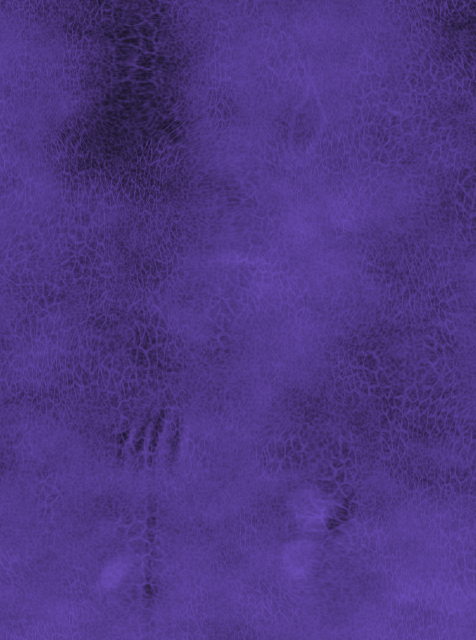
A Shadertoy shader for this texture:

```glsl
const vec3 SHADOW = vec3(0.125, 0.095, 0.200);
const vec3 VIOLET = vec3(0.300, 0.210, 0.510);
const vec3 SHEEN = vec3(0.415, 0.300, 0.715);
const float BASE_TONE = 0.55;
const float CLOUD_AMOUNT = 0.42;
const float MOTTLE_AMOUNT = 0.32;
const float CREASE_AMOUNT = 0.19;
const float GRAIN_AMOUNT = 0.20;
const vec2 CREASE_SCALE = vec2(92.0, 43.0);
const vec2 FINE_SCALE = vec2(150.0, 125.0);

vec2 hash2(vec2 p) {
    vec3 q = fract(p.xyx * vec3(0.1031, 0.1030, 0.0973));
    q += dot(q, q.yzx + 33.33);
    return fract((q.xx + q.yz) * q.zy);
}

float noise(vec2 p) {
    vec2 i = floor(p), f = fract(p);
    f = f * f * (3.0 - 2.0 * f);
    float low = mix(hash2(i).x, hash2(i + vec2(1, 0)).x, f.x);
    float high = mix(hash2(i + vec2(0, 1)).x, hash2(i + vec2(1, 1)).x, f.x);
    return mix(low, high, f.y);
}

float fbm(vec2 p) {
    float sum = 0.0, weight = 0.5;
    for (int k = 0; k < 5; k++) {
        sum += weight * noise(p);
        p = mat2(0.8, 0.6, -0.6, 0.8) * p * 2.03 + 7.3;
        weight *= 0.52;
    }
    return sum;
}

// Distance to the nearest border between jittered cells
float cellBorder(vec2 p) {
    vec2 cell = floor(p), f = fract(p), nearest = vec2(0.0);
    float best = 9.0, border = 9.0;
    for (int y = -1; y <= 1; y++)
    for (int x = -1; x <= 1; x++) {
        vec2 g = vec2(x, y);
        vec2 r = g + hash2(cell + g) - f;
        if (dot(r, r) < best) { best = dot(r, r); nearest = r; }
    }
    for (int y = -2; y <= 2; y++)
    for (int x = -2; x <= 2; x++) {
        vec2 g = vec2(x, y);
        vec2 r = g + hash2(cell + g) - f, d = r - nearest;
        if (dot(d, d) > 0.0001) border = min(border, dot(0.5 * (r + nearest), normalize(d)));
    }
    return border;
}

// Soft ellipse leaning right by tilt; edge near 1 gives a firm rim
float patchMask(vec2 p, vec2 centre, vec2 radius, float tilt, float edge) {
    p -= centre;
    p = mat2(cos(tilt), sin(tilt), -sin(tilt), cos(tilt)) * p;
    return 1.0 - smoothstep(edge, 1.3, length(p / radius));
}

// Broad stains and worn areas
float stains(vec2 p) {
    vec2 w = p + 0.12 * (vec2(fbm(p * 6.0), fbm(p * 6.0 + 31.0)) - 0.5);
    float band = exp(-pow((w.x - 0.215) / 0.105, 2.0)) * smoothstep(0.08, 0.45, w.y);
    float tone = -0.24 * band;
    tone -= 0.15 * patchMask(w, vec2(0.22, 0.83), vec2(0.15, 0.17), 0.0, 0.0);
    tone -= 0.24 * patchMask(w, vec2(0.74, 1.0), vec2(0.13, 0.13), 0.0, 0.0);
    tone -= 0.15 * patchMask(w, vec2(0.03, 1.0), vec2(0.25, 0.11), 0.0, 0.0);
    tone -= 0.11 * patchMask(w, vec2(0.59, 0.46), vec2(0.16, 0.22), 0.3, 0.0);
    tone += 0.12 * (1.0 - smoothstep(0.0, 0.38, w.y));
    tone += 0.10 * patchMask(w, vec2(0.50, 0.72), vec2(0.17, 0.25), 0.0, 0.0);
    tone += 0.10 * patchMask(w, vec2(0.36, 0.38), vec2(0.09, 0.17), 0.0, 0.0);
    return tone;
}

// Gouges, rubbed spots and pale scars
float marks(vec2 p) {
    vec2 w = p + 0.022 * (vec2(fbm(p * 23.0), fbm(p * 23.0 + 17.0)) - 0.5);
    float tone = 0.0;
    for (int k = 0; k < 4; k++) {
        float n = float(k);
        vec2 c = vec2(0.195 + 0.026 * n, 0.315 - 0.012 * mod(n, 2.0));
        tone -= 0.22 * patchMask(w, c, vec2(0.009, 0.058), 0.2, 0.1);
        tone += 0.18 * patchMask(w, c + vec2(0.013, 0.005), vec2(0.007, 0.032), 0.15, 0.1);
    }
    tone -= 0.18 * patchMask(w, vec2(0.235, 0.11), vec2(0.012, 0.16), 0.0, 0.0);
    tone -= 0.30 * patchMask(w, vec2(0.535, 0.19), vec2(0.017, 0.050), 0.45, 0.1);
    tone += 0.24 * patchMask(w, vec2(0.487, 0.202), vec2(0.032, 0.034), 0.0, 0.65);
    tone += 0.26 * patchMask(w, vec2(0.466, 0.128), vec2(0.034, 0.027), -0.4, 0.65);
    tone += 0.24 * patchMask(w, vec2(0.177, 0.105), vec2(0.018, 0.040), 0.8, 0.4);
    tone += 0.16 * patchMask(w, vec2(0.370, 0.597), vec2(0.050, 0.013), 0.0, 0.3);
    for (int k = 0; k < 2; k++) {
        float n = float(k);
        float path = 0.465 + 0.028 * n + 0.012 * sin(w.y * 38.0 + 2.0 * n);
        float span = smoothstep(0.74, 0.77, w.y) * (1.0 - smoothstep(0.86, 0.98, w.y));
        tone += 0.12 * span * (1.0 - smoothstep(0.001, 0.007, abs(w.x - path)));
    }
    return tone;
}

void mainImage(out vec4 fragColor, in vec2 fragCoord) {
    vec2 p = fragCoord / iResolution.y;
    float tone = BASE_TONE + stains(p) + marks(p);
    tone += CLOUD_AMOUNT * (fbm(p * vec2(6.0, 7.5) + 3.0) - 0.49);
    tone += MOTTLE_AMOUNT * (fbm(p * vec2(17.0, 24.0) + 50.0) - 0.49);

    // Long leaning creases and pores, strongest where the hide is dark
    vec2 lean = p + vec2(0.09 * noise(p * 7.0), 0.03 * noise(p * 8.0 + 5.0));
    lean += 0.007 * vec2(noise(p * 42.0), noise(p * 42.0 + 9.0));
    float ridge = 1.0 - smoothstep(0.0, 0.19, cellBorder(lean * CREASE_SCALE));
    float pores = 1.0 - smoothstep(0.0, 0.30, cellBorder(lean * FINE_SCALE));
    float worn = smoothstep(0.2, 0.7, noise(p * vec2(26.0, 17.0) + 80.0));
    float depth = mix(1.25, 0.75, smoothstep(0.2, 0.75, tone));
    tone += CREASE_AMOUNT * depth * (worn * (ridge - 0.28) + 0.6 * (pores - 0.4));
    tone += GRAIN_AMOUNT * depth * (noise(p * vec2(270.0, 240.0)) - 0.5);

    // Evenly graded dye from shadow through violet to sheen
    vec3 color = mix(SHADOW, VIOLET, clamp(tone * 2.0, 0.0, 1.0));
    color = mix(color, SHEEN, clamp(tone * 2.0 - 1.0, 0.0, 1.0));
    fragColor = vec4(color, 1.0);
}
```
